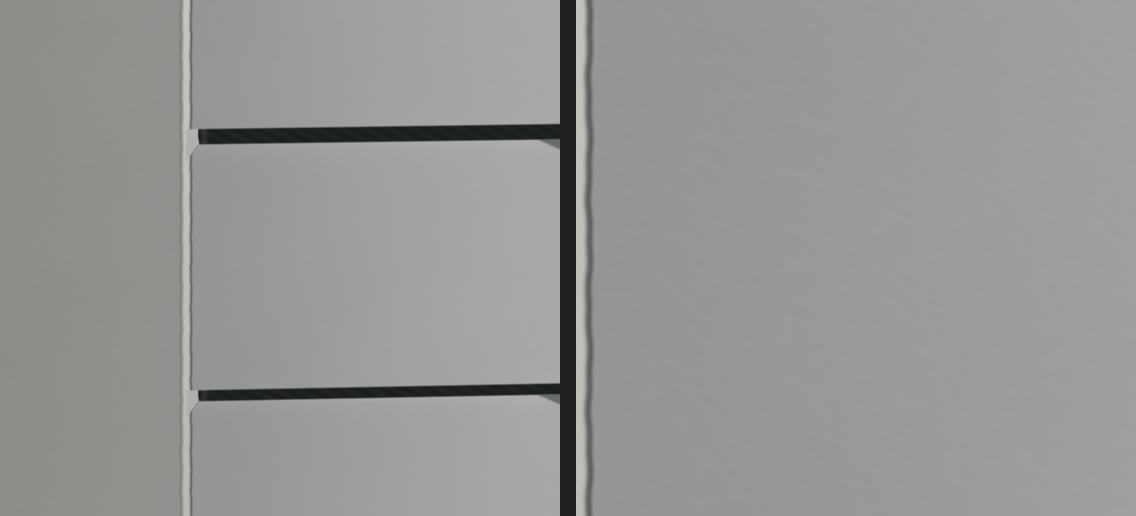
Left: the whole. Right: its middle third, enlarged.
A Shadertoy shader for this texture:

```glsl
// Grey painted panel beside three stacked drawer fronts, split by two dark slots and a pale seam.

const vec3 PAINT_DARK  = vec3(0.550, 0.550, 0.535);
const vec3 PAINT_MID   = vec3(0.595, 0.602, 0.592);
const vec3 PAINT_LIGHT = vec3(0.655, 0.660, 0.655);
const vec3 EDGE_LIGHT  = vec3(0.790, 0.790, 0.770);
const vec3 NOTCH_LIGHT = vec3(0.690, 0.690, 0.675);
const vec3 SEAM_SHADE  = vec3(0.330, 0.335, 0.320);
const vec3 SLOT_DARK   = vec3(0.115, 0.130, 0.120);
const vec3 WEDGE_SHADE = vec3(0.380, 0.390, 0.370);

const float SEAM_X = 0.361;       // centre of the pale seam
const float FRONT_X = 0.370;      // left edge of the drawer fronts
const float SLOT_X = 0.384;       // left end of the slots
const float WEDGE_X = 1.042;      // start of the shaded right corners
const int SLOT_COUNT = 2;

vec2 hash2(vec2 cell) {
    vec2 q = vec2(dot(cell, vec2(127.1, 311.7)), dot(cell, vec2(269.5, 183.3)));
    return fract(sin(q) * 43758.5);
}

// Distance to the nearest scattered point
float cellular(vec2 p) {
    vec2 cell = floor(p), f = fract(p);
    float nearest = 2.0;
    for (int y = -1; y <= 1; y++)
    for (int x = -1; x <= 1; x++) {
        vec2 offset = vec2(x, y);
        nearest = min(nearest, length(offset + hash2(cell + offset) - f));
    }
    return nearest;
}

// Broad soft mottling
float layeredSines(vec2 p) {
    float sum = 0.0, amplitude = 0.5;
    for (int i = 0; i < 4; i++) {
        sum += amplitude * sin(p.x + 1.7 * sin(p.y)) * cos(p.y - 0.6 * p.x);
        p = mat2(1.5, 1.1, -1.1, 1.5) * p + 2.3;
        amplitude *= 0.5;
    }
    return sum;
}

// Coverage of the side where d is positive
float cover(float d, float soft) {
    return smoothstep(-soft, soft, d);
}

float band(float x, float halfWidth, float soft) {
    return cover(halfWidth - abs(x), soft);
}

// Light grows towards the right; the left panel is the darkest
vec3 paint(vec2 p, float soft) {
    vec3 panel = mix(PAINT_DARK, PAINT_MID, 0.45 * smoothstep(0.0, 0.36, p.x));
    float glow = smoothstep(0.30, 1.08, p.x + 0.08 * (p.y - 0.5));
    vec3 front = mix(PAINT_MID - 0.012, PAINT_LIGHT, glow);
    vec3 color = mix(panel, front, cover(p.x - SEAM_X, soft));
    float grain = cellular(p * vec2(75.0, 110.0) + p.yx * 30.0) - 0.5;
    return color + 0.006 * layeredSines(p * 8.0) + 0.007 * grain;
}

// Pale edge with a thin shadow on its right
vec3 drawSeam(vec3 color, vec2 p, float soft) {
    float wobble = 0.0005 * sin(p.y * 90.0) + 0.0003 * sin(p.y * 231.0);
    float x = p.x - SEAM_X - wobble;
    float dim = 0.94 + 0.06 * p.y;
    color = mix(color, SEAM_SHADE, 0.85 * band(x - 0.0095, 0.0017, soft * 1.5));
    color *= 1.0 - 0.10 * band(x + 0.011, 0.002, 0.003);
    return mix(color, EDGE_LIGHT * dim, 0.9 * band(x, 0.0062, soft * 1.5));
}

// One tilted slot with its notch, lit lower lip and shaded right corner
vec3 drawSlot(vec3 color, vec2 p, float centre, float halfHeight, float slope, float soft) {
    float x = p.x - SLOT_X;
    float y = p.y - centre - slope * x;
    float below = -halfHeight - y;
    float onFront = cover(p.x - FRONT_X, soft);

    // Soft light on the rounded lip
    float lip = cover(below, soft) * exp(-max(below, 0.0) * 90.0);
    color += 0.035 * lip * onFront;

    // Pale notch cut by the chamfered corner
    float chamfer = 0.020 - below - 1.35 * (p.x - FRONT_X);
    float notch = cover(p.x - SEAM_X, soft) * cover(halfHeight - y, soft) * cover(chamfer, soft);
    notch *= cover(SLOT_X + 0.012 - p.x, soft);
    color = mix(color, NOTCH_LIGHT, notch);
    float rim = band(chamfer, 0.0015, soft * 1.5) * onFront;
    color = mix(color, SEAM_SHADE, 0.35 * rim * cover(below, soft) * cover(0.02 - below, soft));

    // Corner shadow below the right end
    float wedge = cover(0.45 * (p.x - WEDGE_X) - below, soft * 2.0) * cover(p.x - WEDGE_X, soft);
    color = mix(color, WEDGE_SHADE, 0.9 * wedge * cover(below, soft));

    // Dark opening, a little paler at its left end
    float open = cover(halfHeight - abs(y), soft * 1.3) * cover(x - 0.15 * max(-y, 0.0), soft);
    vec3 inside = SLOT_DARK + 0.06 * band(x - 0.012, 0.005, 0.004) + 0.012 * sin(p.x * 140.0 + y * 300.0);
    return mix(color, inside, open);
}

void mainImage(out vec4 fragColor, in vec2 fragCoord) {
    vec2 p = fragCoord / iResolution.y;
    float soft = max(1.0 / iResolution.y, 0.0012);
    vec3 color = drawSeam(paint(p, soft), p, soft);
    for (int i = 0; i < SLOT_COUNT; i++) {
        float k = float(i);
        color = drawSlot(color, p, 0.735 - 0.502 * k, 0.0148 - 0.0042 * k, 0.014 + 0.005 * k, soft);
    }
    fragColor = vec4(clamp(color, 0.0, 1.0), 1.0);
}
```
